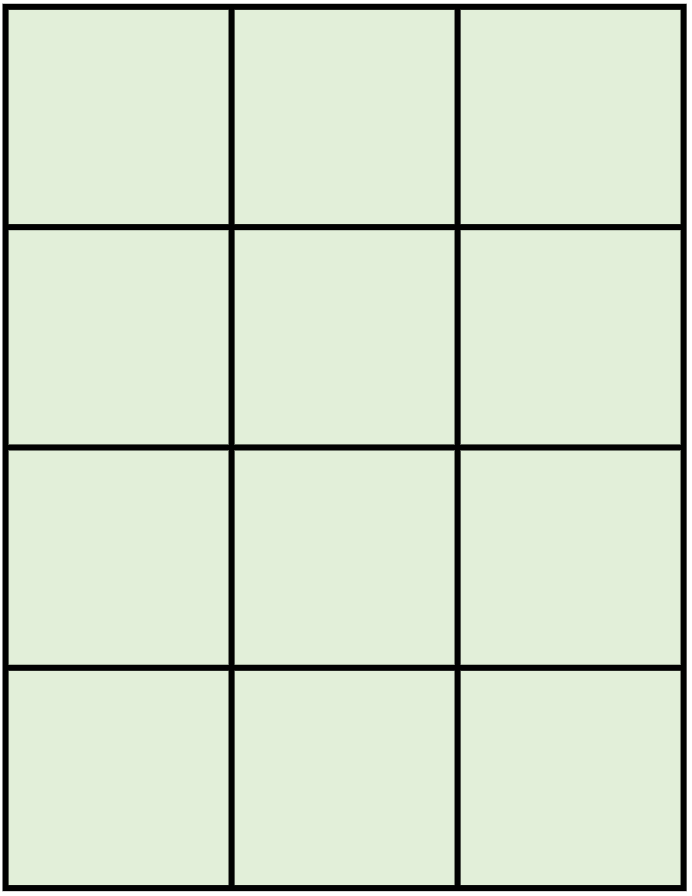
A WebGL 2 fragment shader for this pattern:

```glsl
#version 300 es
precision highp float;
// Pale green rectangular cells, three across and four down, ruled in black on white.

// All lengths are fractions of the canvas height.
#define CELLS vec2(3.0, 4.0)
#define CELL_SIZE vec2(0.25225, 0.2459)
#define GRID_ORIGIN vec2(0.0062, 0.0088)
#define LINE_WIDTH 0.0068
#define PAPER_COLOR vec3(1.0)
#define CELL_COLOR vec3(0.886, 0.937, 0.851)
#define LINE_COLOR vec3(0.004)

uniform vec2 u_resolution;
out vec4 fragColor;

// Signed distance to a box centred on the origin
float boxDistance(vec2 p, vec2 halfSize) {
    vec2 q = abs(p) - halfSize;
    return length(max(q, 0.0)) + min(max(q.x, q.y), 0.0);
}

// Distance to the nearest rule in either direction
float ruleDistance(vec2 p) {
    vec2 nearest = clamp(floor(p / CELL_SIZE + 0.5), vec2(0.0), CELLS);
    vec2 d = abs(p - nearest * CELL_SIZE);
    return min(d.x, d.y) - 0.5 * LINE_WIDTH;
}

// Edge coverage smoothed over one pixel
float coverage(float d, float pixel) {
    return clamp(0.5 - d / pixel, 0.0, 1.0);
}

void main() {
    float pixel = 1.0 / u_resolution.y;
    vec2 p = gl_FragCoord.xy * pixel - GRID_ORIGIN;

    // Sheet of cells, including the outer half of the border
    vec2 halfGrid = 0.5 * CELLS * CELL_SIZE;
    float sheet = boxDistance(p - halfGrid, halfGrid + 0.5 * LINE_WIDTH);

    // Rules over the cell fill, cut to the sheet
    vec3 grid = mix(CELL_COLOR, LINE_COLOR, coverage(ruleDistance(p), pixel));
    // The border stays solid out to the sheet edge
    grid = mix(grid, LINE_COLOR, coverage(-sheet - 0.5 * LINE_WIDTH, pixel));

    fragColor = vec4(mix(PAPER_COLOR, grid, coverage(sheet, pixel)), 1.0);
}
```
